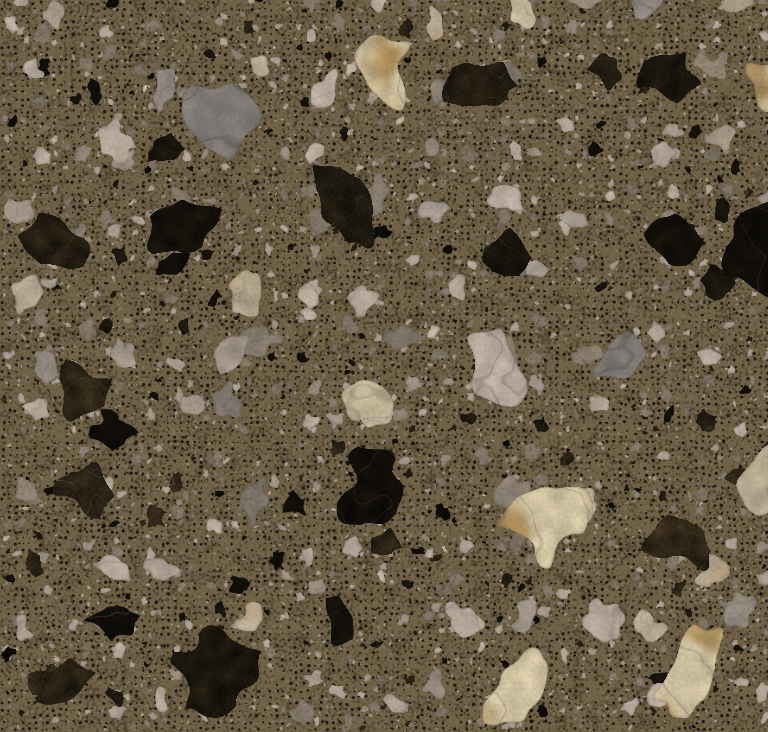
Give the GLSL for this texture, as a Shadertoy shader.

```glsl
// Terrazzo slab: angular pale and dark stone chips set in a speckled olive binder.
// Five grids from fine to coarse scatter irregular polygons; the topmost chip is
// found first and shaded once with gradient noise for mottling, stains and veins.

const float TAU = 6.2831853;
const vec3 OLIVE = vec3(0.43, 0.38, 0.275);
const vec3 OLIVE_SHADE = vec3(0.34, 0.29, 0.20);
const vec3 GREY = vec3(0.52, 0.48, 0.43);
const vec3 BLUE_GREY = vec3(0.44, 0.42, 0.41);
const vec3 PALE = vec3(0.71, 0.66, 0.61);
const vec3 CREAM = vec3(0.80, 0.75, 0.62);
const vec3 OCHRE = vec3(0.58, 0.43, 0.20);
const vec3 BLACK = vec3(0.06, 0.05, 0.03);
const vec3 BROWN = vec3(0.20, 0.16, 0.10);

// Three random values per cell and seed
vec3 hash3(vec2 cell, float seed) {
    uvec3 v = uvec3(ivec3(vec3(cell, seed))) * 1664525u + 1013904223u;
    v.x += v.y * v.z; v.y += v.z * v.x; v.z += v.x * v.y;
    v ^= v >> 16u;
    v.x += v.y * v.z; v.y += v.z * v.x; v.z += v.x * v.y;
    return vec3(v >> 8u) / 16777216.0;
}

float cornerSlope(vec2 cell, vec2 offset) {
    return dot(hash3(cell, 7.0).xy * 2.6 - 1.3, offset);
}

float gradientNoise(vec2 p) {
    vec2 i = floor(p), f = p - i;
    vec2 w = f * f * (3.0 - 2.0 * f);
    vec2 e = vec2(1.0, 0.0);
    return mix(mix(cornerSlope(i, f), cornerSlope(i + e, f - e), w.x),
               mix(cornerSlope(i + e.yx, f - e.yx), cornerSlope(i + 1.0, f - 1.0), w.x), w.y);
}

float smoothMax(float a, float b, float k) {
    float h = max(k - abs(a - b), 0.0) / k;
    return max(a, b) + 0.25 * k * h * h;
}

// Signed distance to an irregular five-sided chip of about unit radius
float chipDistance(vec2 q, vec2 form, float rounding) {
    float d = -1.0;
    for (int k = 0; k < 5; k++) {
        vec2 h = fract(form * (3.7 + 11.3 * float(k)));
        float angle = TAU * (float(k) + 0.5 * h.x) / 5.0;
        d = smoothMax(d, dot(q, vec2(cos(angle), sin(angle))) - mix(0.52, 0.95, h.y), rounding);
    }
    return d;
}

vec3 darkStone(vec3 pick, float mottle, float crack) {
    vec3 color = mix(BLACK, BROWN, pick.y * pick.y);
    return color * (1.0 + 0.8 * mottle) + 0.10 * pick.z * (1.0 - smoothstep(0.0, 0.02, crack));
}

vec3 paleStone(vec3 pick, float large, float mottle, float cloud, float crack) {
    vec3 color = mix(GREY, PALE, smoothstep(0.25, 0.85, pick.y + 0.3 * large));
    color = mix(color, CREAM, large * smoothstep(0.6, 0.75, pick.z));
    color = mix(color, BLUE_GREY, 0.8 * large * step(pick.z, 0.2));
    float stain = smoothstep(0.05, 0.5, cloud) * smoothstep(0.45, 0.9, pick.z);
    color = mix(color, OCHRE, 0.65 * stain * large);
    color *= 1.0 + 0.2 * mottle;
    return color * (1.0 - 0.13 * large * (1.0 - smoothstep(0.0, 0.05, crack)));
}

// Binder with fine grain and one possible dark speck in each small cell
vec3 binder(vec2 p, float fine, float pixel) {
    vec3 color = mix(OLIVE_SHADE, OLIVE, smoothstep(-0.5, 0.05, fine)) * (1.0 + 0.08 * fine);
    float cells = 115.0;
    vec2 g = p * cells;
    vec3 h = hash3(floor(g), 11.0);
    float radius = mix(0.10, 0.26, h.z) * step(0.35, fract(h.z * 17.0));
    float d = (length(fract(g) - mix(vec2(0.3), vec2(0.7), h.xy)) - radius) / cells;
    return mix(color, BLACK, 0.85 * (1.0 - smoothstep(-pixel, pixel, d)) * step(0.01, radius));
}

void mainImage(out vec4 fragColor, in vec2 fragCoord) {
    vec2 p = fragCoord / iResolution.y;
    float pixel = 0.7 / iResolution.y;
    float mottle = gradientNoise(p * 45.0);
    float fine = gradientNoise(p * 230.0) + 0.5 * mottle;

    // Topmost chip: coverage, distance, radius and random traits
    float cover = 0.0, depth = 0.0, size = 0.0, darkChip = 0.0;
    vec3 traits = vec3(0.0);
    float cells = 100.0;
    for (int layer = 0; layer < 5; layer++) {
        float t = float(layer) / 4.0;
        float seed = 20.0 + 10.0 * float(layer);
        float ragged = 0.13 * gradientNoise(p * cells * 5.0) / cells + 0.0012 * mottle * t;
        vec2 home = floor(p * cells - 0.5);
        for (int n = 0; n < 4; n++) {
            vec2 cell = home + vec2(n % 2, n / 2);
            vec3 place = hash3(cell, seed);
            vec2 offset = p - (cell + 0.5 + 0.58 * (place.xy - 0.5)) / cells;
            float reach = mix(0.32, 0.43, t) / cells;
            if (place.z > mix(0.50, 0.86, t) || dot(offset, offset) > 2.7 * reach * reach) continue;

            vec3 form = hash3(cell, seed + 1.0);
            vec3 pick = hash3(cell, seed + 2.0);
            float radius = mix(mix(0.12, 0.20, t) / cells, reach, form.x * form.x);
            float s = sin(TAU * form.y), c = cos(TAU * form.y);
            vec2 q = mat2(c, -s, s, c) * offset / radius;
            q.y *= mix(1.0, 2.0, form.z * form.z);
            float dark = step(pick.x, mix(0.12, 0.35, t * t));
            float d = radius * chipDistance(q, form.xz, mix(0.18, 0.04, dark)) + ragged;
            float a = 1.0 - smoothstep(-pixel, pixel, d);
            if (a > min(cover, 0.5)) {
                cover = a; depth = d; size = radius; darkChip = dark; traits = pick;
            }
        }
        cells *= 0.473;
    }

    // Shading of the chip and blending into the binder
    vec3 color = binder(p, fine, pixel);
    if (cover > 0.0) {
        vec2 shifted = p + 3.0 * traits.yz;
        float large = smoothstep(0.01, 0.05, size);
        float cloud = gradientNoise(shifted * 13.0) + 0.4 * gradientNoise(shifted * 31.0);
        float crack = abs(cloud + 0.1 * mottle);
        float grain = 0.6 * mottle + 0.35 * fine;
        vec3 stone = darkChip > 0.5 ? darkStone(traits, grain, crack)
                                    : paleStone(traits, large, grain, cloud, crack);
        stone *= 1.0 - 0.12 * smoothstep(-0.004, 0.0, depth);
        float opacity = mix(0.72 + 0.28 * traits.y, 1.0, max(large, darkChip));
        color = mix(color, stone, cover * opacity);
    }
    fragColor = vec4(clamp(color, 0.0, 1.0), 1.0);
}
```
